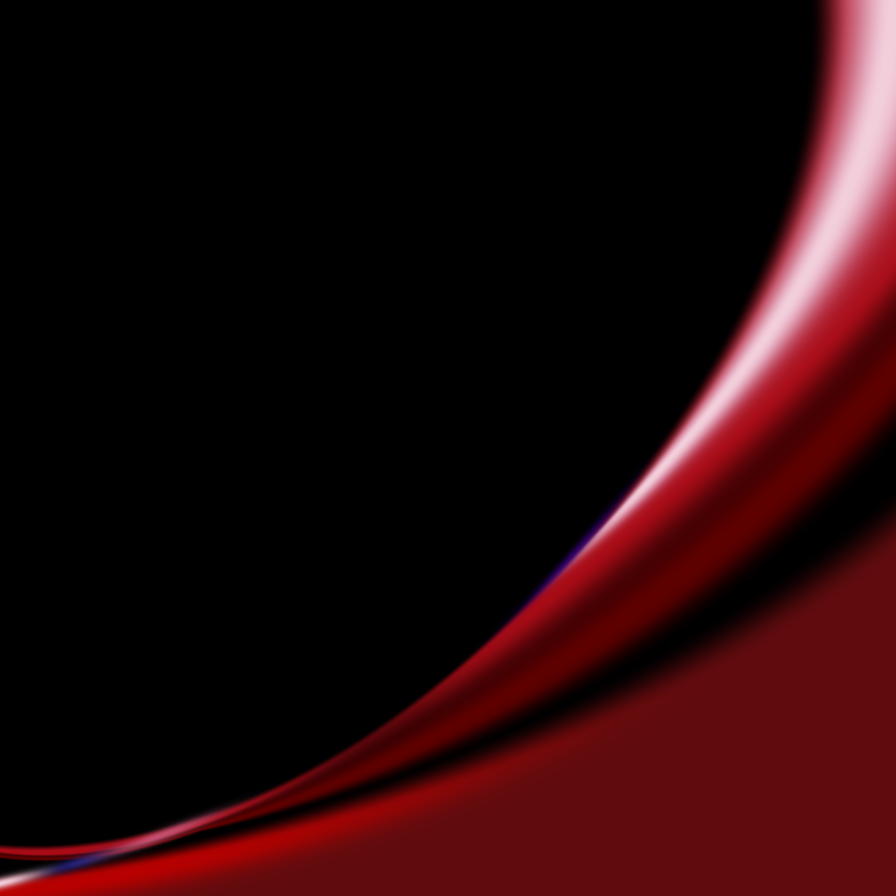
Write a WebGL 1 fragment shader that draws this background.

```glsl
precision highp float;
// Glowing red and pink ribbon sweeping around a dark corner above a deep red field.

uniform vec2 u_resolution;

const vec3 FIELD = vec3(0.375, 0.045, 0.055);
const vec3 SCARLET = vec3(0.72, 0.0, 0.0);
const vec3 CRIMSON = vec3(0.66, 0.045, 0.085);
const vec3 MAROON = vec3(0.37, 0.0, 0.0);
const vec3 SHADOW = vec3(0.17, 0.0, 0.005);
const vec3 ROSE = vec3(0.78, 0.36, 0.50);
const vec3 PALE = vec3(0.95, 0.81, 0.86);
const vec3 VIOLET = vec3(0.20, 0.0, 0.48);
const vec3 BLUE = vec3(0.08, 0.10, 0.45);

float bell(float x, float width) {
  float q = x / width;
  return exp(-q * q);
}

// Bell with a different width on each side of zero.
float skewBell(float x, float inner, float outer) {
  return bell(x, x < 0.0 ? inner : outer);
}

// Smooth radius through five values at t = 0, 1/4, 1/2, 3/4 and 1.
float arc(float t, float a, float b, float c, float d, float e) {
  float s = 4.0 * t;
  float s1 = s - 1.0, s2 = s - 2.0, s3 = s - 3.0, s4 = s - 4.0;
  return a * s1 * s2 * s3 * s4 / 24.0
       - b * s * s2 * s3 * s4 / 6.0
       + c * s * s1 * s3 * s4 / 4.0
       - d * s * s1 * s2 * s4 / 6.0
       + e * s * s1 * s2 * s3 / 24.0;
}

// Red field below the ribbon, brighter along its left rim.
vec3 field(float r, float t) {
  float rim = arc(t, 1.42, 1.217, 1.059, 0.978, 0.983);
  float blur = mix(0.032, 0.008, smoothstep(0.3, 0.95, t));
  float glow = bell(r - rim - 0.014, 0.022) * smoothstep(0.45, 0.92, t);
  return mix(FIELD, SCARLET, glow) * smoothstep(-blur, blur, r - rim);
}

// Folded red ribbon with a bright highlight along its inner side.
vec3 ribbon(float r, float t) {
  float edge = arc(t, 0.905, 0.896, 0.891, 0.925, 0.944);
  float core = arc(t, 0.997, 0.938, 0.893, 0.925, 0.985);
  float crease = arc(t, 1.15, 0.996, 0.907, 0.927, 0.950);
  float hem = arc(t, 1.283, 1.124, 1.018, 0.963, 0.957);

  // Body: crimson crease, shadowed fold and maroon ridge.
  float v = (r - crease) / max(hem - crease, 0.008);
  float dim = 1.0 - 0.45 * bell(t - 0.71, 0.09);
  vec3 color = mix(SHADOW, MAROON, bell(v - 0.66, 0.25));
  color = mix(color, CRIMSON * dim, v < 0.0 ? 1.0 : bell(v, 0.26));
  color *= 1.0 - smoothstep(0.78, 1.12, v);

  // Highlight: rose halo around a pale core.
  float inner = max(core - edge, 0.007);
  float outer = max(crease - core, 0.010);
  float fade = 1.0 - smoothstep(0.40, 0.55, t);
  float halo = skewBell(r - core, 0.65 * inner, 0.60 * outer);
  float light = skewBell(r - core, 0.42 * inner, 0.38 * outer);
  color = mix(color, ROSE, halo * fade);
  color = mix(color, PALE, light * fade);

  // Soft inner edge with a violet fringe near the narrowing.
  float rise = 0.005 + 0.42 * max(core - edge, 0.0) * fade;
  color *= smoothstep(-0.003, rise, r - edge);
  float fringe = bell(r - edge, 0.005) * bell(t - 0.49, 0.06);
  return mix(color, VIOLET, 0.75 * fringe);
}

// Fine pale streak crossing the lower left, with a blue break.
vec3 addStreak(vec3 base, float r, float t) {
  float u = 1.0 - t;
  float line = bell(r - (0.986 - 0.36 * u + 0.5 * u * u), 0.006);
  float blue = bell(t - 0.943, 0.025);
  float pink = bell(t - 0.88, 0.045);
  float tip = smoothstep(0.95, 1.0, t);
  vec3 color = mix(base, BLUE, line * blue);
  color = mix(color, ROSE, line * pink * 0.85);
  return mix(color, PALE, line * tip);
}

void main() {
  vec2 p = gl_FragCoord.xy / u_resolution;
  // Polar frame around the upper left corner; t runs from right to bottom.
  vec2 q = vec2(p.x, 1.0 - p.y);
  float r = length(q);
  float t = atan(q.y, q.x) / 1.570796;

  vec3 color = max(field(r, t), ribbon(r, t));
  color = addStreak(color, r, t);
  gl_FragColor = vec4(clamp(color, 0.0, 1.0), 1.0);
}
```
